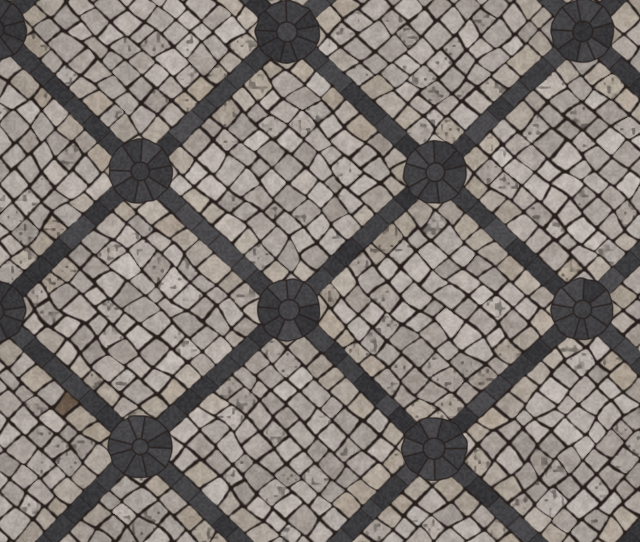
A Shadertoy shader for this texture:

```glsl
// Cobbled pavement: pale setts in a diamond lattice of dark bands with round wheel-like nodes.

const vec2 NODE_ORIGIN = vec2(0.532, 0.429);  // one node, in canvas heights
const vec2 HALF_STEP = vec2(0.270, 0.256);    // offset to a diagonal neighbour
const float SIDE = 0.372;                     // diamond side
const float BAND = 0.042;                     // half band width, in sides
const float DISC_RADIUS = 0.057;
const float SETTS = 9.0;                      // setts along a diamond side
const float WEDGES = 9.0;
const vec3 JOINT = vec3(0.15, 0.12, 0.11);
const vec3 PALE_LOW = vec3(0.60, 0.57, 0.55);
const vec3 PALE_HIGH = vec3(0.745, 0.715, 0.695);
const vec3 BEIGE = vec3(0.66, 0.61, 0.54);
const vec3 BROWN = vec3(0.42, 0.36, 0.30);
const vec3 SLATE_LOW = vec3(0.20, 0.198, 0.21);
const vec3 SLATE_HIGH = vec3(0.295, 0.29, 0.30);

float hash(vec2 p) {
    vec3 q = fract(p.xyx * vec3(0.1031, 0.1030, 0.0973));
    q += dot(q, q.yzx + 33.33);
    return fract((q.x + q.y) * q.z);
}

float noise(vec2 p) {
    vec2 i = floor(p), f = fract(p);
    f = f * f * (3.0 - 2.0 * f);
    return mix(mix(hash(i), hash(i + vec2(1, 0)), f.x),
               mix(hash(i + vec2(0, 1)), hash(i + vec2(1, 1)), f.x), f.y);
}

float fill(float d, float px) { return smoothstep(-px, px, d); }

// Wobbling boundary number k; the first and last stay straight.
float boundary(float k, float along, float seed, float count) {
    if (k < 0.5 || k > count - 0.5) return k;
    return k + 0.46 * (noise(vec2(along * 0.6, k + seed)) - 0.5);
}

// Returns the strip index at x and the distance to its nearer boundary.
vec2 strip(float x, float along, float seed, float count) {
    float k = floor(x);
    if (x < boundary(k, along, seed, count)) k -= 1.0;
    else if (x > boundary(k + 1.0, along, seed, count)) k += 1.0;
    float low = x - boundary(k, along, seed, count);
    float high = boundary(k + 1.0, along, seed, count) - x;
    return vec2(k, min(low, high));
}

vec3 slate(vec2 id, vec2 p) {
    float grain = noise(p * 260.0) - 0.5;
    return mix(SLATE_LOW, SLATE_HIGH, hash(id)) + 0.06 * grain;
}

// Irregular squarish setts filling one diamond; s runs from 0 to SETTS.
vec3 setts(vec2 s, vec2 tile, vec2 p, float px) {
    float seed = floor(hash(tile + 40.0) * 500.0);
    if (hash(tile + 71.0) > 0.5) s = s.yx;
    vec2 row = strip(s.y, s.x, seed, SETTS);
    vec2 col = strip(s.x, s.y - row.x, seed + 20.0 * (row.x + 1.0), SETTS);
    vec2 id = vec2(col.x, row.x) + seed;
    float unit = SIDE * (1.0 - 2.0 * BAND) / SETTS;

    // Joints open and close from place to place
    float rounding = 0.17;
    float d = rounding - length(max(rounding - vec2(col.y, row.y), 0.0));
    d += 0.05 * (noise(p * 120.0) - 0.5);
    float gap = mix(0.008, 0.06, hash(id + 9.0)) + 0.04 * (noise(p * 45.0) - 0.5);

    // Tone: warmer along the border, with a rare brown sett
    vec3 stone = mix(PALE_LOW, PALE_HIGH, hash(id));
    vec2 rim = min(vec2(col.x, row.x), SETTS - 1.0 - vec2(col.x, row.x));
    float warm = min(rim.x, rim.y) < 0.5 ? 0.7 : 0.15;
    stone = mix(stone, BEIGE, warm * hash(id + 17.0));
    stone = mix(stone, BROWN, step(0.995, hash(id + 29.0)));

    // Wear: mottling, pits on a few setts, and worn edges
    stone += 0.08 * (noise(p * 90.0) - 0.5) + 0.07 * (noise(p * 260.0) - 0.5);
    float pits = smoothstep(0.62, 0.95, noise(p * 130.0 + 5.0));
    stone *= 1.0 - 0.35 * pits * step(0.75, hash(id + 53.0));
    stone *= mix(0.76, 1.0, smoothstep(gap, gap + 0.085, d));
    return mix(JOINT, stone, fill((d - gap) * unit, px));
}

// Dark blocks laid end to end along a band.
vec3 bandBlocks(float along, float lane, vec2 p, float px) {
    float count = 8.0;
    vec2 block = strip(fract(along) * count, 0.0, lane * 31.0 + floor(along) * 13.0 + 200.0, count);
    vec2 id = vec2(block.x + floor(along) * count, lane) + 300.0;
    float joint = fill(block.y * SIDE / count - 0.001, px);
    return mix(JOINT, slate(id, p), mix(0.4, 1.0, joint));
}

// Round node: a hub ringed by wedges.
vec3 wheel(vec2 q, vec2 node, vec2 p, float px) {
    float r = length(q);
    float turn = fract(atan(q.y, q.x) / 6.28319 + hash(node + 90.0)) * WEDGES;
    vec2 wedge = strip(turn, 0.0, floor(hash(node + 63.0) * 300.0), WEDGES);
    float hub = DISC_RADIUS * mix(0.25, 0.36, hash(node + 33.0));
    float spoke = wedge.y * r * 6.28319 / WEDGES;
    float d = r < hub ? hub - r : min(r - hub, spoke);
    vec2 id = node * 17.0 + (r < hub ? 400.0 : 420.0 + wedge.x);
    return mix(JOINT, slate(id, p), mix(0.15, 1.0, fill(d - 0.0014, px)));
}

void mainImage(out vec4 fragColor, in vec2 fragCoord) {
    float px = 1.1 / iResolution.y;
    vec2 p = fragCoord / iResolution.y;
    vec2 bend = vec2(noise(p * 4.0), noise(p * 4.0 + 30.0)) - 0.5;
    vec2 a = (p - NODE_ORIGIN + 0.012 * bend) / HALF_STEP;
    vec2 g = 0.5 * vec2(a.x + a.y, a.x - a.y);  // nodes at integers
    vec2 tile = floor(g), f = g - tile, node = round(g);

    // Setts, then the bands, then the nodes
    vec2 s = clamp((f - BAND) / (1.0 - 2.0 * BAND), 0.0, 0.9999) * SETTS;
    vec3 color = setts(s, tile, p, px);
    vec2 away = abs(g - node);
    vec3 blocks = away.x < away.y ? bandBlocks(g.y, node.x, p, px)
                                  : bandBlocks(g.x, node.y + 9.0, p, px);
    float ragged = 0.004 * (noise(p * 70.0) - 0.5);
    color = mix(color, blocks, fill((BAND - min(away.x, away.y)) * SIDE + ragged, px));

    vec2 e = g - node;
    vec2 q = vec2(e.x + e.y, e.x - e.y) * HALF_STEP;
    float disc = DISC_RADIUS - length(q) + ragged;
    color = mix(color, JOINT, fill(disc + 0.002, px));
    color = mix(color, wheel(q, node, p, px), fill(disc, px));

    color *= 0.97 + 0.06 * noise(p * 3.0 + 8.0);
    fragColor = vec4(clamp(color, 0.0, 1.0), 1.0);
}
```
